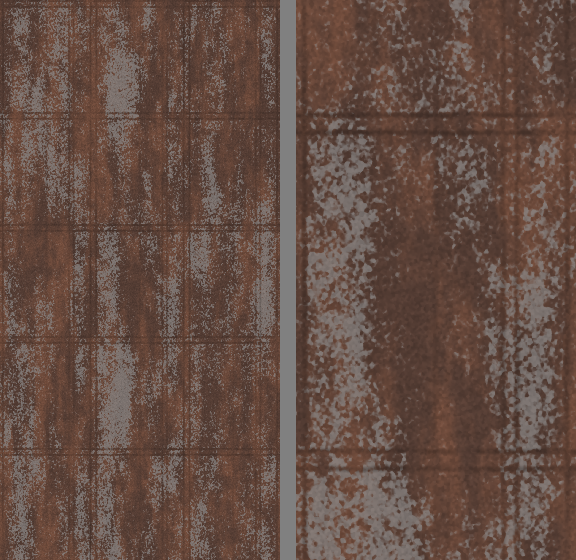
Left: the whole. Right: its middle third, enlarged.
This texture is drawn by a WebGL 1 fragment shader. Its source:

```glsl
precision highp float;
uniform vec2 u_resolution;

// Layout, in units of the canvas width
const float COLUMNS = 3.0;
const float ROWS = 5.0;
const float CANVAS_HEIGHT = 2.0;
const float ROW_SHIFT = -0.014;
const float SEAM_GAP = 0.0105;
const float RIB_GAP = 0.008;
const float RIB_PLACE = 0.765;
const float MID_PLACE = 0.5;
const float LINE_HALF = 0.003;
const float LINE_BLUR = 0.0026;

// Wear
const float PAINT_LEVEL = 0.19;
const float PAINT_SOFTNESS = 0.20;
const float PAINT_OPACITY = 0.80;
const float PANEL_VARIATION = 0.10;
const float SEAM_DARKNESS = 0.24;

// Colours
const vec3 DARK_RUST = vec3(0.330, 0.238, 0.203);
const vec3 WARM_RUST = vec3(0.450, 0.302, 0.237);
const vec3 STEEL = vec3(0.505, 0.490, 0.485);

vec3 hash3(vec2 p) {
  vec3 q = vec3(dot(p, vec2(127.1, 311.7)),
                dot(p, vec2(269.5, 183.3)),
                dot(p, vec2(419.2, 371.9)));
  return fract(sin(q) * 43758.545);
}

// Smooth cellular noise: random values blended around scattered points
float cellNoise(vec2 p) {
  vec2 cell = floor(p);
  vec2 f = fract(p);
  float sum = 0.0;
  float total = 0.0001;
  for (int y = -1; y <= 1; y++) {
    for (int x = -1; x <= 1; x++) {
      vec2 g = vec2(float(x), float(y));
      vec3 h = hash3(cell + g);
      float w = 1.0 - smoothstep(0.0, 1.3, length(g + h.xy - f));
      w *= w * w;
      sum += w * h.z;
      total += w;
    }
  }
  return sum / total;
}

float layeredNoise(vec2 p) {
  float sum = 0.0;
  float amp = 0.5;
  for (int i = 0; i < 4; i++) {
    sum += amp * cellNoise(p);
    p = p * 2.1 + vec2(17.3, 9.1);
    amp *= 0.55;
  }
  return sum / 1.01;
}

// Signed distance to the nearest of a row of evenly spaced lines
float repeatDistance(float x, float period, float place) {
  return (fract(x / period - place + 0.5) - 0.5) * period;
}

float stroke(float d, float halfWidth) {
  float edge = max(LINE_BLUR, 1.0 / u_resolution.x);
  return 1.0 - smoothstep(halfWidth - edge, halfWidth + edge, abs(d));
}

float twinLine(float d, float gap) {
  return stroke(abs(d) - gap, LINE_HALF);
}

float bump(float x, float centre, float radius) {
  return 1.0 - smoothstep(0.0, radius, abs(x - centre));
}

void main() {
  vec2 p = gl_FragCoord.xy / u_resolution * vec2(1.0, CANVAS_HEIGHT);
  float columnSize = 1.0 / COLUMNS;
  float rowSize = CANVAS_HEIGHT / ROWS;
  vec2 panel = vec2(p.x / columnSize, (p.y - ROW_SHIFT) / rowSize);

  // Vertical streaks, broad stains and fine grain
  float streak = layeredNoise(p * vec2(19.0, 5.0));
  float stain = layeredNoise(p * vec2(5.5, 2.2) + 31.0);
  float tone = layeredNoise(p * vec2(24.0, 5.0) + 57.0);
  float blotch = layeredNoise(p * vec2(42.0, 28.0) + 83.0);
  float grain = cellNoise(p * vec2(215.0, 185.0));
  float speck = cellNoise(p * 310.0 + 11.0);

  // Seams: twin lines around panels, fainter ribs inside
  float wobble = 0.004 * (blotch - 0.5);
  float dRow = repeatDistance(p.y - ROW_SHIFT, rowSize, 0.0) + wobble;
  float dColumn = repeatDistance(p.x, columnSize, 0.0) + wobble;
  float dRib = repeatDistance(p.x, columnSize, RIB_PLACE) + wobble;
  float dMid = repeatDistance(p.x, columnSize, MID_PLACE) + wobble;
  float lines = max(twinLine(dRow, SEAM_GAP), 0.9 * twinLine(dColumn, SEAM_GAP));
  lines = max(lines, 0.7 * twinLine(dRib, RIB_GAP));
  lines = max(lines, 0.4 * stroke(dMid, LINE_HALF));
  lines *= smoothstep(0.25, 0.62, 0.35 * (streak + blotch) + 0.3 * grain);
  float band = max(stroke(dRow, SEAM_GAP), stroke(dColumn, SEAM_GAP));

  // Flakes of bare steel gather in two strips of each panel
  float across = fract(panel.x);
  float strips = bump(across, 0.25, 0.30) + 0.7 * bump(across, 0.86, 0.12);
  float wear = 1.05 * (streak - 0.5) + 0.65 * (stain - 0.5) + 0.17 * strips;
  wear += PANEL_VARIATION * (hash3(floor(panel)).x - 0.5);
  wear += 0.65 * (grain - 0.5) + 0.35 * (speck - 0.5) + 0.45 * (blotch - 0.5);
  wear -= 0.08 * band + 0.25 * lines;
  float steel = smoothstep(-PAINT_SOFTNESS, PAINT_SOFTNESS, wear - PAINT_LEVEL);

  // Colour
  float warmth = 0.5 * tone + 0.3 * blotch + 0.2 * stain;
  vec3 colour = mix(DARK_RUST, WARM_RUST, smoothstep(0.33, 0.67, warmth));
  colour *= 1.0 + 0.2 * (speck - 0.5) + 0.12 * (grain - 0.5);
  colour = mix(colour, STEEL * (0.93 + 0.14 * speck), steel * PAINT_OPACITY);
  colour *= 1.0 - SEAM_DARKNESS * lines;
  gl_FragColor = vec4(colour, 1.0);
}
```
